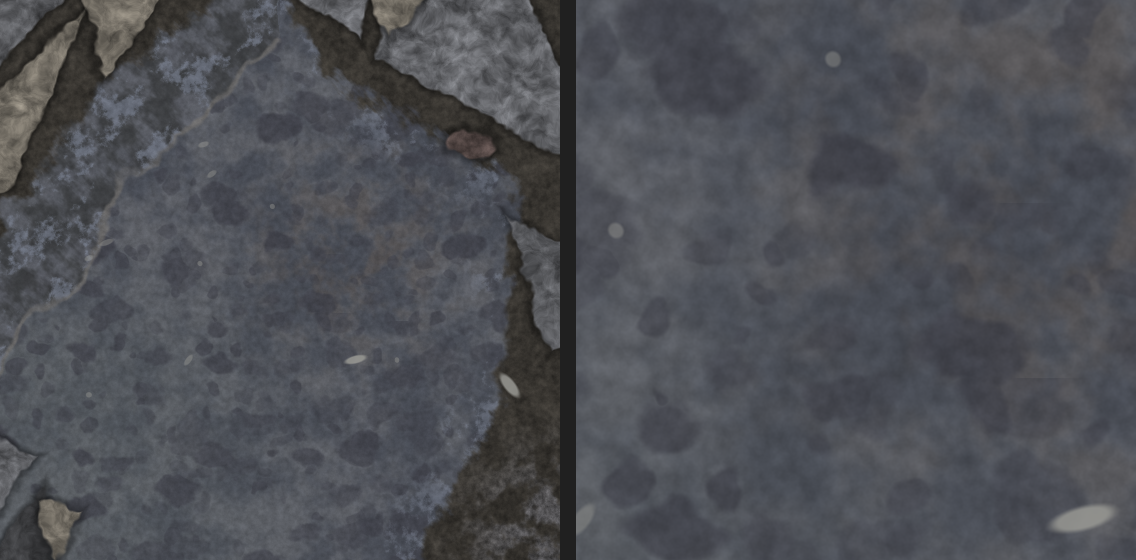
Left, the full canvas; right, a detail of the centre.
This texture is drawn by a Shadertoy shader. Its source:

```glsl
vec2 hash2(vec2 p) {
    vec3 q = fract(p.xyx * vec3(0.1031, 0.1030, 0.0973));
    q += dot(q, q.yzx + 33.33);
    return fract((q.xx + q.yz) * q.zy);
}

float corner(vec2 cell, vec2 f) {
    float angle = 6.2832 * hash2(cell).x;
    return dot(vec2(cos(angle), sin(angle)), f);
}

float gradientNoise(vec2 p) {
    vec2 i = floor(p), f = fract(p), e = vec2(1, 0);
    vec2 u = f * f * (3.0 - 2.0 * f);
    return mix(mix(corner(i, f), corner(i + e, f - e), u.x),
               mix(corner(i + e.yx, f - e.yx), corner(i + 1.0, f - 1.0), u.x), u.y);
}

float fbm(vec2 p) {
    float sum = 0.0, amp = 0.6;
    for (int i = 0; i < 4; i++) {
        sum += amp * gradientNoise(p);
        p = mat2(1.6, 1.2, -1.2, 1.6) * p + 17.3;
        amp *= 0.58;
    }
    return sum;
}

// Signed distance to a line, positive on the right of a -> b
float edge(vec2 p, vec2 a, vec2 b) {
    vec2 d = normalize(b - a);
    return dot(p - a, vec2(d.y, -d.x));
}

float slabShape(vec2 p) {
    vec2 a = vec2(0.2, 0.86), b = vec2(0.58, 0.87), c = vec2(0.93, 0.67), d = vec2(0.885, 0.26);
    float left = max(edge(p, a, vec2(0, 0.6)), edge(p, vec2(0.38, 1), a));
    float top = min(edge(p, b, vec2(0.52, 1)), edge(p, c, b));
    return max(max(left, top), max(edge(p, d, c), edge(p, vec2(0.73, 0), d)));
}

// Signed distance to the broken step across the slab, positive above it
float ledge(vec2 p) {
    vec2 v[8] = vec2[8](vec2(-0.02, 0.29), vec2(0.06, 0.45), vec2(0.13, 0.49), vec2(0.17, 0.56),
                        vec2(0.215, 0.69), vec2(0.31, 0.73), vec2(0.38, 0.82), vec2(0.5, 0.93));
    float dist = 1.0, side = -1.0;
    for (int i = 0; i < 7; i++) {
        vec2 d = v[i + 1] - v[i], q = p - v[i];
        dist = min(dist, length(q - d * clamp(dot(q, d) / dot(d, d), 0.0, 1.0)));
        if (q.x >= 0.0 && q.x < d.x) side = sign(q.y - d.y * q.x / d.x);
    }
    return dist * side;
}

// Round blots scattered one per cell
float blots(vec2 p, float density) {
    float cover = 0.0;
    for (int k = 0; k < 9; k++) {
        vec2 cell = floor(p) + vec2(k % 3, k / 3) - 1.0;
        vec2 place = hash2(cell), kind = hash2(cell + 71.0);
        float r = length(p - cell - place) - mix(0.15, 0.45, kind.y);
        cover = max(cover, smoothstep(0.07, -0.07, r) * step(kind.x, density) * (0.4 + 0.6 * place.x));
    }
    return cover;
}

float flake(vec2 p, float angle, vec2 size) {
    vec2 axis = vec2(cos(angle), sin(angle));
    return smoothstep(1.2, 0.7, length(vec2(dot(p, axis), dot(p, vec2(-axis.y, axis.x))) / size));
}

// Worn stone with a contact shadow
void paint(inout vec3 col, vec2 p, float d, vec3 stone) {
    col *= mix(0.65, 1.0, smoothstep(0.0, 0.016, d));
    stone *= 1.0 + 0.6 * fbm(p * 14.0) + 0.6 * fbm(p * 50.0);
    col = mix(col, stone, smoothstep(0.003, -0.003, d));
}

// Three-cornered stone, corners counterclockwise
void chip(inout vec3 col, vec2 p, vec2 a, vec2 b, vec2 c, vec3 stone) {
    paint(col, p, max(edge(p, a, b), max(edge(p, b, c), edge(p, c, a))), stone);
}

void mainImage(out vec4 fragColor, in vec2 fragCoord) {
    vec2 p = fragCoord / iResolution.xy;
    vec2 w = p + 0.035 * vec2(fbm(p * 10.0), fbm(p * 10.0 + 40.0));
    float broad = fbm(p * 5.0), medium = fbm(p * 18.0 + 9.0), fine = fbm(p * 75.0);

    // Damp soil, with gravel in the lower right
    vec3 col = vec3(0.215, 0.203, 0.185) * (1.0 + 0.4 * medium + 0.5 * fine);
    float gravel = smoothstep(0.25, 0.05, length(p - vec2(1, 0.03))) * smoothstep(-0.15, 0.15, medium);
    col = mix(col, vec3(0.36, 0.36, 0.38) * (1.0 + fine), 0.7 * gravel);

    // Slab surface with rust and dark blots
    vec3 slab = mix(vec3(0.28, 0.295, 0.33), vec3(0.365, 0.375, 0.4), smoothstep(-0.35, 0.4, broad + 0.8 * medium));
    float rust = smoothstep(0.32, 0.0, length(p - vec2(0.64, 0.55))) * smoothstep(-0.15, 0.3, medium);
    slab = mix(slab, vec3(0.32, 0.295, 0.285), 0.6 * rust);
    float low = smoothstep(0.6, 0.3, p.y);
    slab = mix(slab, vec3(0.345, 0.37, 0.38), 0.4 * low * smoothstep(0.7, 0.1, p.x));
    vec2 q = w + 0.012 * medium;
    float spots = max(blots(q * vec2(12, 19), 0.4 + 0.3 * low), 0.8 * blots(q * 28.0, 0.45));
    slab = mix(slab, vec3(0.245, 0.25, 0.283), 0.85 * spots);

    // Raised shelf with slanting streaks and a pale rim
    float rim = ledge(w), shelf = smoothstep(-0.004, 0.006, rim);
    float streak = fbm(vec2(p.x + p.y, (p.y - p.x) * 0.35) * 28.0);
    vec3 shelfColor = mix(vec3(0.23, 0.235, 0.24), vec3(0.36, 0.37, 0.4), smoothstep(-0.25, 0.35, medium + 0.6 * streak));
    slab = mix(slab, shelfColor, 0.8 * shelf);
    slab = mix(slab, vec3(0.44, 0.43, 0.42), 0.7 * smoothstep(0.009, 0.001, abs(rim)) * smoothstep(-0.5, 0.0, broad));

    // Bluish lichen on the shelf and the right border
    float border = slabShape(w + 0.05 * vec2(medium, streak));
    float zone = max(shelf, 0.8 * smoothstep(-0.1, -0.01, border) * step(0.5, p.x));
    float lichen = smoothstep(0.06, 0.28, fbm(p * 13.0 + 3.0) + 0.3 * fine);
    slab = mix(slab, vec3(0.43, 0.455, 0.51), 0.75 * lichen * zone);
    col = mix(col, slab * (1.0 + 0.25 * fine), smoothstep(0.012, -0.012, border));

    // Surrounding stones
    vec3 grey = vec3(0.385, 0.39, 0.405), buff = vec3(0.43, 0.41, 0.375);
    chip(col, w, vec2(0.67, 0.89), vec2(1.1, 0.68), vec2(0.75, 1.4), grey);
    chip(col, w, vec2(0.52, 1.02), vec2(0.645, 0.93), vec2(0.67, 1.1), grey);
    chip(col, w, vec2(0.69, 0.94), vec2(0.78, 1.03), vec2(0.63, 1.05), buff);
    chip(col, w, vec2(-0.05, 0.83), vec2(0.14, 1.03), vec2(-0.1, 1.1), grey * 0.9);
    chip(col, w, vec2(-0.02, 0.6), vec2(0.16, 0.98), vec2(-0.15, 0.72), buff);
    chip(col, w, vec2(0.19, 0.86), vec2(0.3, 1.03), vec2(0.13, 1.1), buff);
    chip(col, w, vec2(0.98, 0.38), vec2(1.3, 0.45), vec2(0.91, 0.61), grey * 0.9);
    chip(col, w, vec2(-0.1), vec2(0.1, -0.05), vec2(0.08, 0.13), grey * 0.55);
    chip(col, w, vec2(-0.03, 0.05), vec2(0.07, 0.19), vec2(-0.05, 0.24), grey);
    chip(col, w, vec2(0.1, 0), vec2(0.15, 0.1), vec2(0.07, 0.1), buff);
    paint(col, p, length((w - vec2(0.835, 0.745)) * vec2(0.6, 1)) - 0.026, vec3(0.34, 0.29, 0.28));

    // Pale flakes and specks
    float pale = max(flake(p - vec2(0.635, 0.358), 0.25, vec2(0.02, 0.007)),
                     flake(p - vec2(0.91, 0.312), -0.9, vec2(0.026, 0.01)));
    for (int i = 0; i < 9; i++) {
        vec2 r = hash2(vec2(i, 23)), s = hash2(vec2(i, 58));
        pale = max(pale, 0.5 * flake(p - 0.15 - 0.7 * r, s.x, vec2(0.004 + 0.01 * s.y * s.y, 0.005)));
    }
    fragColor = vec4(mix(col, vec3(0.6, 0.6, 0.58), 0.85 * pale), 1);
}
```
